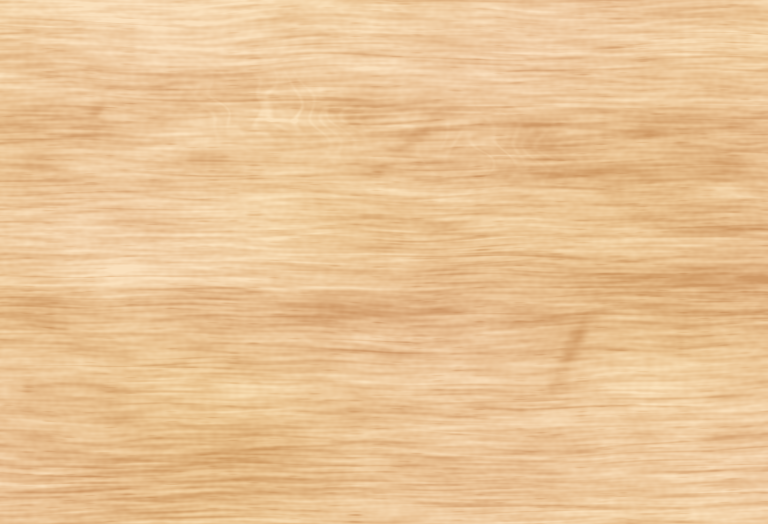
Reproduce this texture procedurally as a Shadertoy shader.

```glsl
const vec3 DARK_WOOD = vec3(0.850, 0.655, 0.455);
const vec3 MID_WOOD = vec3(0.916, 0.757, 0.568);
const vec3 PALE_WOOD = vec3(0.962, 0.844, 0.685);

vec2 hash2(vec2 p) {
    vec3 q = fract(p.xyx * vec3(0.1031, 0.1030, 0.0973));
    q += dot(q, q.yzx + 33.33);
    return fract((q.xx + q.yz) * q.zy);
}

vec2 gradientAt(vec2 cell) {
    float angle = 6.2832 * hash2(cell).x;
    return vec2(cos(angle), sin(angle));
}

float gradientNoise(vec2 p) {
    vec2 i = floor(p), f = fract(p);
    vec2 u = f * f * f * (f * (f * 6.0 - 15.0) + 10.0);
    vec2 e = vec2(0.0, 1.0);
    float low = mix(dot(gradientAt(i), f), dot(gradientAt(i + e.yx), f - e.yx), u.x);
    float high = mix(dot(gradientAt(i + e.xy), f - e.xy), dot(gradientAt(i + e.yy), f - e.yy), u.x);
    return mix(low, high, u.y);
}

// Noise stretched along the board, shifted by a seed
float grain(vec2 p, vec2 frequency, float seed) {
    return gradientNoise(p * frequency + seed * vec2(17.3, 41.7));
}

// Soft rotated ellipse
float smudge(vec2 p, vec2 center, vec2 size, float angle) {
    float c = cos(angle), s = sin(angle);
    vec2 q = mat2(c, -s, s, c) * (p - center) / size;
    return exp(-dot(q, q));
}

// Fibres from broad bands down to fine streaks
float fibres(vec2 p) {
    float tone = 0.46 * grain(p, vec2(0.9, 5.0), 1.0);
    tone += 0.32 * grain(p, vec2(2.2, 15.0), 2.0);
    tone += 0.28 * grain(p, vec2(3.5, 38.0), 3.0);
    tone += 0.38 * grain(p, vec2(6.0, 90.0), 4.0);
    tone += 0.42 * grain(p, vec2(13.0, 150.0), 5.0);
    return tone + 0.16 * grain(p, vec2(70.0, 110.0), 6.0);
}

// Thin long lines along the zero crossings of stretched noise
float threads(vec2 p, vec2 frequency, float width, float seed) {
    float ridge = abs(grain(p, frequency, seed));
    float presence = smoothstep(-0.15, 0.3, grain(p, vec2(2.5, 13.0), seed + 0.5));
    return (1.0 - smoothstep(0.0, width, ridge)) * presence;
}

// Narrow growth lines, strongest near the lower edge
float growthLines(vec2 p) {
    float phase = p.y * 42.0 + 2.0 * grain(p, vec2(0.9, 5.0), 7.0);
    float strength = clamp(0.5 + 1.5 * grain(p, vec2(1.8, 12.0), 8.0), 0.0, 1.0);
    float line = pow(0.5 + 0.5 * sin(6.2832 * phase), 2.5);
    return line * strength * (1.0 - smoothstep(0.12, 0.30, p.y));
}

// Pale curling flecks that cross the grain
float rayFlecks(vec2 p, vec2 center, vec2 size) {
    float bend = p.x + 0.35 * (p.y - center.y) + 0.06 * grain(p, vec2(8.0, 17.0), 9.0);
    float ridge = abs(gradientNoise(vec2(bend * 20.0, p.y * 8.0)));
    return (1.0 - smoothstep(0.0, 0.16, ridge)) * smudge(p, center, size, -0.15);
}

// Short dark dashes, one per chosen cell
float pores(vec2 p, vec2 cells, float seed) {
    vec2 q = p * cells + seed * 9.7;
    vec2 pick = hash2(floor(q) + seed);
    vec2 d = (fract(q) - vec2(0.5, 0.35 + 0.3 * pick.y)) / vec2(0.45, 0.28);
    return smoothstep(0.78, 1.0, pick.x) * (1.0 - smoothstep(0.1, 1.0, length(d)));
}

// Broad stains and small knots
float stains(vec2 p) {
    float ragged = 1.0 + 1.3 * grain(p, vec2(7.0, 38.0), 10.0);
    float stain = 0.46 * smudge(p, vec2(0.12, 0.41), vec2(0.55, 0.036), 0.0);
    stain += 0.28 * smudge(p, vec2(1.00, 0.40), vec2(0.60, 0.026), 0.0);
    stain += 0.28 * smudge(p, vec2(1.40, 0.47), vec2(0.35, 0.030), 0.05);
    stain += 0.26 * smudge(p, vec2(1.25, 0.68), vec2(0.30, 0.022), 0.0);
    stain += 0.26 * smudge(p, vec2(0.65, 0.53), vec2(0.20, 0.035), 0.0);
    stain += 0.36 * smudge(p, vec2(1.02, 0.74), vec2(0.065, 0.040), -0.6);
    stain += 0.26 * smudge(p, vec2(0.76, 0.71), vec2(0.10, 0.014), 0.7);
    stain += 0.55 * smudge(p, vec2(1.09, 0.33), vec2(0.060, 0.015), 1.1);
    stain += 0.45 * smudge(p, vec2(0.185, 0.79), vec2(0.016, 0.010), 0.7);
    return stain * ragged;
}

void mainImage(out vec4 fragColor, in vec2 fragCoord) {
    vec2 p = fragCoord / iResolution.y;

    // Gentle drift of the grain direction
    vec2 w = p;
    w.y += 0.028 * grain(p, vec2(1.4, 2.5), 11.0) + 0.006 * grain(p, vec2(5.0, 9.0), 12.0);

    float tone = 0.65 + fibres(w) - 0.36 * growthLines(w);
    tone -= 0.30 * threads(w, vec2(1.6, 36.0), 0.13, 14.0);
    tone -= 0.24 * threads(w, vec2(2.6, 58.0), 0.18, 16.0);
    tone += 0.20 * threads(w, vec2(2.2, 45.0), 0.16, 18.0);
    tone += 0.12 * smoothstep(0.6, 1.0, p.y) - stains(p + (w - p) * 0.5);
    tone += 0.28 * rayFlecks(p, vec2(0.53, 0.78), vec2(0.14, 0.065));
    tone += 0.16 * rayFlecks(p, vec2(0.95, 0.72), vec2(0.16, 0.060));
    for (float layer = 1.0; layer < 4.0; layer++)
        tone -= 0.26 * pores(w, vec2(16.0, 70.0) * (0.7 + 0.3 * layer), layer);

    // Palette, with a slow shift between honey and rose
    tone = clamp(tone, -0.25, 1.2);
    vec3 color = tone < 0.5 ? mix(DARK_WOOD, MID_WOOD, tone * 2.0)
                            : mix(MID_WOOD, PALE_WOOD, tone * 2.0 - 1.0);
    color += vec3(0.0, 0.008, -0.030) * grain(p, vec2(1.5, 4.0), 13.0);
    fragColor = vec4(color, 1.0);
}
```
